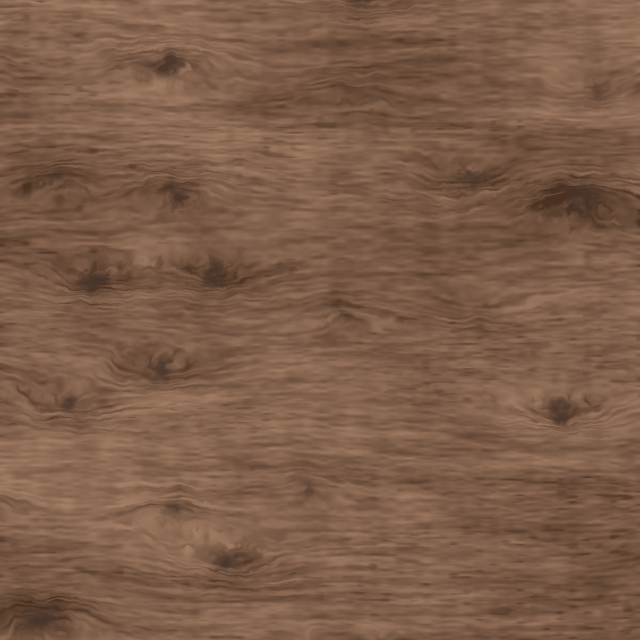
Give the GLSL for this texture, as a WebGL 2 fragment shader.

```glsl
#version 300 es
precision highp float;
// Brown oak boards with horizontal grain, soft board joints and scattered knots.
// Knots bend a height field whose contour lines carry the grain; stretched noise
// adds fibres, pores and slow shifts of tone, and the sum picks the wood colour.

#define BOARDS 6.3          // boards over the canvas height
#define KNOT_COLUMNS 5.0    // knot cells along a board
#define KNOT_CHANCE 0.62
#define KNOT_RADIUS 0.021
#define KNOT_BEND 0.046     // how far a knot pushes the grain
#define GRAIN_FREQ 78.0
#define GRAIN_CONTRAST 0.62
#define FIBRE_CONTRAST 0.50
#define BASE_TONE 0.66
#define DARK_WOOD vec3(0.38, 0.27, 0.20)
#define LIGHT_WOOD vec3(0.58, 0.44, 0.35)
#define KNOT_COLOR vec3(0.28, 0.205, 0.165)

uniform vec2 u_resolution;
out vec4 fragColor;

float hash(vec2 p) {
    return fract(sin(dot(p, vec2(127.1, 311.7))) * 43758.5453);
}

float noise(vec2 p) {
    vec2 i = floor(p), f = fract(p);
    f = f * f * (3.0 - 2.0 * f);
    return mix(mix(hash(i), hash(i + vec2(1, 0)), f.x),
               mix(hash(i + vec2(0, 1)), hash(i + vec2(1, 1)), f.x), f.y);
}

// Layered noise centred on zero
float fbm(vec2 p) {
    float sum = 0.0, amp = 0.5;
    for (int i = 0; i < 4; i++) {
        sum += amp * (noise(p) - 0.5);
        p = p * 2.03 + vec2(17.3, 9.1);
        amp *= 0.5;
    }
    return sum;
}

// Tone along one board
float boardTone(float x, float id) {
    return noise(vec2(x * 2.6 + id * 5.7, id * 13.0 + 0.5)) - 0.5;
}

// Knots near p: x = grain bend, y = dark halo, z = core
vec3 knots(vec2 p) {
    vec2 grid = vec2(KNOT_COLUMNS, BOARDS);
    vec2 cell = floor(p * grid);
    vec2 ragged = 0.045 * vec2(fbm(p * 32.0), fbm(p * 32.0 + 50.0));
    vec3 sum = vec3(0.0);
    for (int j = -1; j <= 1; j++)
    for (int i = -1; i <= 1; i++) {
        vec2 id = cell + vec2(i, j);
        if (hash(id + 3.7) > KNOT_CHANCE) continue;
        vec2 jitter = vec2(hash(id + 11.3), hash(id + 29.1));
        vec2 d = p - (id + 0.2 + 0.6 * jitter) / grid + ragged;
        float size = mix(0.4, 1.25, hash(id + 41.9));
        float side = hash(id + 53.3) < 0.5 ? -1.0 : 1.0;
        vec2 wide = d / (vec2(0.085, 0.03) * mix(0.7, 1.1, size));
        vec2 tail = (d - vec2(side * 0.05, 0.0)) / vec2(0.08, 0.021);
        float r = length(d * vec2(0.9, 1.0)) / (KNOT_RADIUS * size);
        sum.x += side * KNOT_BEND * size * exp(-dot(wide, wide));
        sum.y += size * (0.5 * exp(-dot(tail, tail)) + 0.55 * exp(-r * r * 0.25));
        sum.z += size * (1.0 - smoothstep(0.1, 1.3, r));
    }
    return sum;
}

void main() {
    vec2 p = gl_FragCoord.xy / u_resolution.y;
    vec3 knot = knots(p);
    float halo = min(knot.y, 1.2);

    // Height field followed by the grain
    float bend = 0.06 * fbm(p * vec2(2.5, 7.0)) + knot.x;
    bend += 0.05 * halo * fbm(p * vec2(18.0, 30.0));
    float h = p.y + bend;
    float fibreY = p.y + 0.6 * bend;

    // Boards with slightly wavy, soft joints
    float row = p.y * BOARDS + 0.35 * fbm(vec2(p.x * 4.0, p.y * 9.0));
    float id = floor(row), joint = smoothstep(0.94, 1.0, fract(row));
    float tone = BASE_TONE + 0.62 * mix(boardTone(p.x, id), boardTone(p.x, id + 1.0), joint);

    // Slow blotches and faint cross figure
    tone += 0.85 * fbm(vec2(p.x * 4.5, h * 13.0) + 31.0);
    tone += 0.30 * fbm(p * vec2(40.0, 18.0) + 7.0);

    // Grain lines in two widths
    float grain = 0.5 * noise(vec2(p.x * 4.5, h * GRAIN_FREQ))
                + 0.6 * noise(vec2(p.x * 11.0, h * GRAIN_FREQ * 2.1) + 3.0) - 0.55;
    tone += GRAIN_CONTRAST * grain;

    // Growth rings drawn as contours where the figure opens up
    float figure = smoothstep(0.004, 0.03, abs(knot.x));
    float ring = 0.5 + 0.5 * sin(h * 480.0 + 5.0 * fbm(p * vec2(9.0, 30.0)));
    tone -= 0.24 * figure * (ring * ring - 0.37) * (0.4 + noise(p * vec2(14.0, 40.0)));

    // Fine fibres
    float fibre = noise(vec2(p.x * 30.0, fibreY * 205.0))
                + 0.7 * noise(vec2(p.x * 75.0, fibreY * 250.0) + 5.0) - 0.85;
    tone += FIBRE_CONTRAST * fibre;

    // Short dark pores, denser in some bands
    float pore = noise(vec2(p.x * 48.0, fibreY * 190.0) + 71.0);
    float band = smoothstep(0.35, 0.75, noise(vec2(p.x * 3.0, h * 20.0) + 13.0));
    tone -= 0.38 * band * smoothstep(0.66, 0.95, pore);

    // Knots darken the wood around them
    tone -= 0.66 * halo * (0.8 + 1.6 * fbm(p * vec2(24.0, 50.0)));
    vec3 color = mix(DARK_WOOD, LIGHT_WOOD, clamp(tone, -0.45, 1.25));
    float core = knot.z * (0.75 + 1.4 * fbm(p * vec2(60.0, 75.0)));
    color = mix(color, KNOT_COLOR, clamp(core, 0.0, 0.85));
    fragColor = vec4(color, 1.0);
}
```
